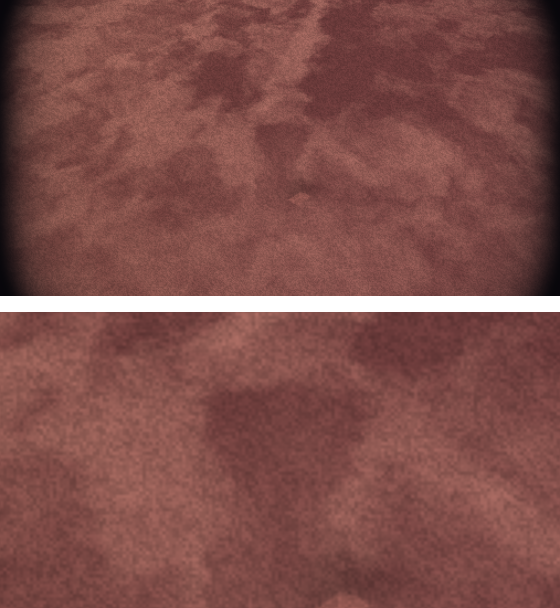
Top: the whole. Bottom: its middle third, enlarged.
Reproduce this texture procedurally as a Shadertoy shader.

```glsl
// Worn dusty-rose suede carpet in perspective, with brushed patches and a dark vignette.

float hash(vec2 p) {
    vec3 q = fract(vec3(p.xyx) * 0.1031);
    q += dot(q, q.yzx + 33.33);
    return fract((q.x + q.y) * q.z);
}

float noise(vec2 p) {
    vec2 cell = floor(p), f = fract(p);
    f = f * f * (3.0 - 2.0 * f);
    return mix(mix(hash(cell), hash(cell + vec2(1, 0)), f.x),
               mix(hash(cell + vec2(0, 1)), hash(cell + vec2(1, 1)), f.x), f.y);
}

float fbm(vec2 p) {
    float sum = 0.0, amp = 0.5;
    for (int i = 0; i < 5; i++) {
        sum += amp * noise(p);
        p = mat2(1.6, 1.2, -1.2, 1.6) * p + 17.3;
        amp *= 0.5;
    }
    return sum;
}

// Soft elliptical spot
float blob(vec2 p, vec2 centre, vec2 radius) {
    vec2 d = (p - centre) / radius;
    return exp(-dot(d, d));
}

float segment(vec2 p, vec2 a, vec2 b) {
    vec2 d = b - a;
    return length(p - a - d * clamp(dot(p - a, d) / dot(d, d), 0.0, 1.0));
}

void mainImage(out vec4 fragColor, in vec2 fragCoord) {
    vec2 p = (fragCoord - 0.5 * iResolution.xy) / iResolution.y;
    vec2 uv = fragCoord / iResolution.xy;

    // Floor plane: features shrink towards the top
    vec2 ground = vec2(p.x, 1.6) / (1.3 - p.y);
    vec2 warp = vec2(fbm(ground * 9.0 + 3.0), fbm(ground * 9.0 + 41.0)) - 0.48;
    vec2 bent = p + warp * 0.16;

    // Brushed nap: small irregular patches, crisper in the distance
    float cloud = fbm(ground * 9.5 + warp * 1.1 + 8.0);
    float detail = fbm(ground * 26.0 + warp * 2.0 + 60.0);
    float patches = smoothstep(0.36, 0.6, cloud) - 0.5;
    float tone = 0.6 + patches * mix(0.16, 0.46, smoothstep(0.0, 0.65, uv.y));
    tone += (detail - 0.48) * 0.5;

    // Large darker and lighter areas
    tone -= 0.44 * blob(bent, vec2(0.22, 0.24), vec2(0.34, 0.32));
    tone -= 0.3 * blob(bent, vec2(0.62, 0.32), vec2(0.32, 0.22));
    tone -= 0.3 * blob(bent, vec2(-0.22, 0.22), vec2(0.15, 0.12));
    tone -= 0.3 * blob(bent, vec2(0.3, -0.11), vec2(0.22, 0.05));
    tone -= 0.2 * blob(bent, vec2(0.44, -0.44), vec2(0.28, 0.2));
    tone -= 0.14 * blob(bent, vec2(-0.4, -0.25), vec2(0.25, 0.2));
    tone += 0.24 * blob(bent, vec2(-0.55, 0.34), vec2(0.3, 0.25));
    tone += 0.45 * blob(bent, vec2(0.49, 0.03), vec2(0.08, 0.1));
    tone += 0.22 * blob(bent, vec2(0.1, -0.05), vec2(0.4, 0.07));
    tone += 0.14 * blob(bent, vec2(0.15, -0.24), vec2(0.45, 0.08));

    // Pale footworn trail running down from the top
    float trail = segment(bent, vec2(0.15, 0.52), vec2(-0.03, 0.15));
    tone += 0.52 * (1.0 - smoothstep(0.005, 0.06, trail));

    // Faint sweeping brush strokes
    vec2 sweep = mat2(0.9, 0.44, -0.44, 0.9) * ground;
    tone += (noise(sweep * vec2(9.0, 50.0) + warp * 5.0) - 0.5) * 0.2 * uv.y;

    vec3 color = mix(vec3(0.415, 0.226, 0.226), vec3(0.6, 0.378, 0.348),
                     smoothstep(0.0, 1.04, tone));
    color.gb += vec2(0.004, -0.008) * smoothstep(0.3, -0.8, p.x);

    // Small turned-up flap with its shadow
    vec2 f = p - vec2(0.064, -0.17);
    color *= 1.0 - 0.2 * blob(f + warp * 0.05, vec2(0.0, 0.035), vec2(0.06, 0.035));
    f.y -= 0.25 * f.x;
    float flap = abs(f.x) / 0.042 + abs(f.y + 0.1 * f.x) / 0.025 + (detail - 0.48) * 1.2;
    color = mix(color, vec3(0.6, 0.36, 0.33), 0.75 * (1.0 - smoothstep(0.75, 1.1, flap)));

    // Fine pile: speckle, short fibres and tufts
    float speckle = noise(p * 268.0 + 300.0) - 0.5;
    float fibre = noise(mat2(0.8, 0.6, -0.6, 0.8) * p * vec2(110.0, 190.0) + 90.0) - 0.5;
    float tuft = noise(p * vec2(60.0, 85.0) + 500.0) - 0.5;
    color *= 1.0 + 0.19 * speckle + 0.11 * fibre + 0.05 * tuft;

    // Lens vignette, fading slowly and deepest in the corners
    vec2 c = abs(uv * 2.0 - 1.0);
    float edge = pow(c.x, 6.0) + 0.3 * pow(c.y, 4.0) * smoothstep(0.2, 1.0, c.x);
    float shade = 0.65 * smoothstep(0.0, 1.2, edge) + 0.35 * smoothstep(0.45, 1.15, edge);
    color = mix(color, vec3(0.03, 0.025, 0.042), shade);

    fragColor = vec4(color, 1.0);
}
```
